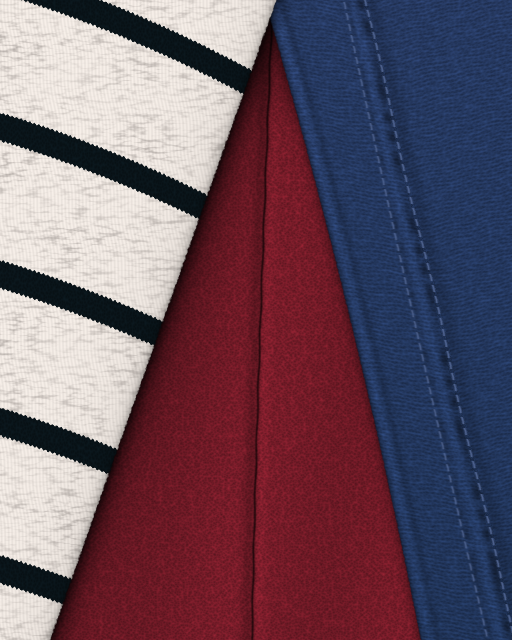
Write a WebGL 2 fragment shader that draws this texture.

```glsl
#version 300 es
precision highp float;
// Three overlapping fabrics: striped marl jersey (left), crimson crepe with a
// seam (centre) and navy knit with a double-stitched hem (right). Edges are
// curves x = f(y); the weaves come from cellular noise and layered sines.
uniform vec2 u_resolution;
out vec4 fragColor;

vec2 hash2(vec2 p) {
  vec3 q = fract(p.xyx * vec3(0.1031, 0.1030, 0.0973));
  q += dot(q, q.yzx + 33.33);
  return fract((q.xx + q.yz) * q.zy);
}

// Distance to the nearest jittered point, about 0 to 1
float cell(vec2 p) {
  vec2 id = floor(p), f = fract(p);
  float nearest = 2.0;
  for (int j = -1; j <= 1; j++)
    for (int i = -1; i <= 1; i++) {
      vec2 o = vec2(i, j);
      vec2 r = o + hash2(id + o) - f;
      nearest = min(nearest, dot(r, r));
    }
  return sqrt(nearest);
}

float bump(float d, float width) { return exp(-d * d / (width * width)); }

// Marl jersey; edge is the distance inside its right border
vec3 jersey(vec2 p, float edge) {
  float streaks = cell(p * vec2(38.0, 150.0)) + 0.6 * cell(p * vec2(90.0, 260.0) + 7.0);
  float ribs = sin(p.x * 1150.0 + 2.0 * sin(p.y * 60.0) + p.y * 130.0);
  float cloud = cell(p * vec2(9.0, 16.0) + 3.0);
  vec3 cloth = mix(vec3(0.96, 0.93, 0.905), vec3(0.73, 0.70, 0.68),
                   smoothstep(0.5, 1.35, streaks) * (0.25 + 0.75 * cloud));
  cloth *= 0.985 + 0.025 * ribs;
  // Sagging stripes with knit-stepped borders
  float sag = 1.0 - p.y - 0.3 * p.x - 0.3 * p.x * p.x;
  float d = abs(mod(sag - 0.083, 0.2305) - 0.115);
  d += 0.0012 * sin(p.x * 900.0) + 0.0015 * (cell(p * 210.0) - 0.5);
  vec3 ink = vec3(0.035, 0.075, 0.095) * (0.8 + 0.5 * cell(p * vec2(260.0, 190.0)));
  cloth = mix(cloth, ink, 1.0 - smoothstep(0.0205, 0.0230, d));
  return cloth * (1.0 - 0.28 * exp(-edge / 0.006) - 0.06 * exp(-edge / 0.05));
}

// Crepe lying below both other fabrics
vec3 crepe(vec2 p, float fromJersey, float fromNavy) {
  float grain = cell(p * vec2(235.0, 270.0));
  float crinkle = cell(p * vec2(120.0, 75.0) + 5.0);
  float weave = sin(p.x * 720.0 + 2.0 * sin(p.y * 90.0)) * sin(p.y * 800.0 + 2.0 * sin(p.x * 70.0));
  vec3 cloth = vec3(0.465, 0.108, 0.158);
  cloth *= 0.78 + 0.32 * grain + 0.16 * crinkle + 0.05 * weave;
  cloth *= 0.98 + 0.05 * sin(p.x * 22.0 - p.y * 3.0);
  // Seam: thin groove, soft shade and a lit fold to its right
  float seam = p.x - 0.394 - 0.032 * pow(p.y, 1.3) - 0.0007 * sin(p.y * 75.0);
  cloth *= 1.0 - 0.62 * bump(seam, 0.0019);
  cloth *= 1.0 - 0.20 * bump(seam + 0.008, 0.010);
  cloth *= 1.0 + 0.10 * bump(seam - 0.010, 0.009);
  // Shadows cast by the upper fabrics
  cloth *= 1.0 - 0.68 * exp(-fromJersey / 0.017) - 0.16 * exp(-fromJersey / 0.07);
  cloth *= 1.0 - 0.35 * exp(-fromNavy / 0.007);
  return cloth * (1.0 - 0.25 * smoothstep(0.78, 0.95, p.y));
}

// One row of thread dashes at offset d, running down along t
float stitches(float d, float t) {
  float dash = abs(fract(t / 0.0172) - 0.5);
  return bump(d + 0.0016 * (dash - 0.25), 0.0019) * (1.0 - smoothstep(0.27, 0.38, dash));
}

// Navy knit; edge is the distance inside its left border
vec3 navy(vec2 p, float edge) {
  float t = 1.0 - p.y;
  float inner = p.x - 0.537 - 0.215 * t - 0.01 * t * t;
  float outer = p.x - 0.570 - 0.235 * t - 0.0015 * sin(t * 17.0);
  float body = smoothstep(-0.004, 0.004, outer);
  // Knit rows change slant past the hem
  float slant = mix(0.12, -0.22, body);
  float rows = sin((p.y + slant * p.x) * 1010.0 + 1.5 * sin(p.x * 95.0 + p.y * 40.0));
  float loops = cell(vec2(p.x * 170.0, (p.y + slant * p.x) * 270.0));
  float slub = cell(p * vec2(45.0, 130.0) + 11.0);
  vec3 cloth = mix(vec3(0.128, 0.208, 0.355), vec3(0.150, 0.226, 0.385), p.y);
  cloth *= 0.80 + 0.075 * rows + 0.28 * loops + 0.16 * slub;
  // Hem relief and puckers around the stitching
  float pucker = 0.6 + 0.4 * sin(t * 120.0 + 3.0 * sin(t * 31.0));
  cloth *= 1.0 - 0.36 * pucker * bump(outer + 0.007, 0.007);
  cloth *= 1.0 + 0.13 * bump(outer + 0.021, 0.008);
  cloth *= 1.0 - 0.18 * pucker * bump(inner - 0.005, 0.005);
  cloth *= 1.0 - 0.15 * bump(outer - 0.010, 0.012);
  cloth *= 1.0 + 0.14 * bump(edge - 0.012, 0.008) - 0.15 * bump(edge - 0.026, 0.006);
  cloth *= 1.0 - 0.45 * exp(-edge / 0.0035);
  float thread = max(0.65 * stitches(inner, t), 0.8 * stitches(outer, t + 0.005));
  return mix(cloth, vec3(0.34, 0.42, 0.60), thread);
}

void main() {
  vec2 p = gl_FragCoord.xy / u_resolution * vec2(0.8, 1.0);
  float t = 1.0 - p.y;
  float soft = 0.0015;
  // Signed distances to the two borders, roughened by stray fibres
  float fuzz = 0.0022 * (cell(p * 190.0) - 0.45);
  float fromJersey = (p.x - 0.078 - 0.354 * p.y) * 0.943 + fuzz;
  float fromNavy = (0.4136 + 0.291 * t - 0.047 * t * t - p.x) * 0.97 + 0.6 * fuzz;

  vec3 color = crepe(p, max(fromJersey, 0.0), max(fromNavy, 0.0));
  vec3 hem = navy(p, max(-fromNavy, 0.0)) * (1.0 - 0.6 * exp(-max(fromJersey, 0.0) / 0.008));
  color = mix(color, hem, smoothstep(soft, -soft, fromNavy));
  color = mix(color, jersey(p, max(-fromJersey, 0.0)), smoothstep(soft, -soft, fromJersey));
  fragColor = vec4(color, 1.0);
}
```
